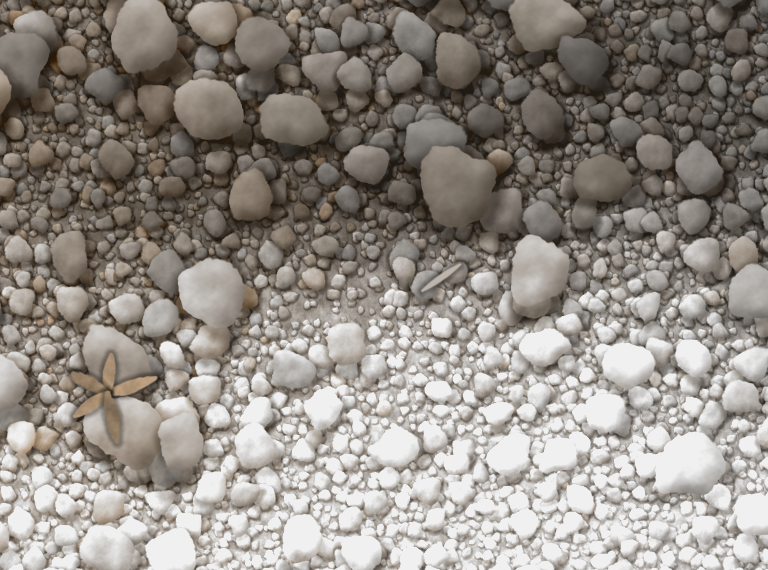
A Shadertoy shader for this texture:

```glsl
// Bank of loose gravel: dark earthy pile above, sunlit pale rubble below.
#define FINEST_CELL 0.017
#define SIZE_STEP 1.7
#define LAYERS 5
#define FACETS 7
#define EDGE_BLUR 0.0022
#define SHADOW 0.55
#define RELIEF 0.30
#define ROUGHNESS 0.16
#define SUN vec2(-0.40, 0.92)
#define WARMTH vec3(0.030, 0.0, -0.032)
#define LEAF_TAN vec3(0.72, 0.61, 0.49)
#define TWIG_PALE vec3(0.74, 0.71, 0.67)

vec3 hash3(vec2 p) {
    vec3 q = fract(vec3(p.xyx) * vec3(0.1031, 0.1030, 0.0973));
    q += dot(q, q.yxz + 33.33);
    return fract((q.xxy + q.yzz) * q.zyx);
}

// Layered sines, each octave turned and bent, roughly -1..1
float ripple(vec2 p) {
    float sum = 0.0, amp = 0.5;
    for (int i = 0; i < 5; i++) {
        p = mat2(0.8, 0.6, -0.6, 0.8) * p * 1.9 + 1.7;
        sum += amp * sin(p.x + 1.4 * sin(p.y)) * cos(p.y * 0.9 + sin(p.x * 0.7));
        amp *= 0.68;
    }
    return sum;
}

float spot(vec2 uv, vec2 centre, vec2 radius) {
    vec2 d = (uv - centre) / radius;
    return exp(-dot(d, d));
}

// Broad illumination of the slope
float daylight(vec2 uv) {
    float light = mix(1.04, 0.50, smoothstep(0.02, 0.82, uv.y + 0.05 * sin(uv.x * 7.0 + 1.0)));
    light -= 0.17 * spot(uv, vec2(0.42, 0.64), vec2(0.26, 0.13));
    light -= 0.13 * spot(uv, vec2(0.12, 0.27), vec2(0.13, 0.13));
    light -= 0.10 * spot(uv, vec2(0.88, 0.84), vec2(0.26, 0.16));
    light += 0.10 * spot(uv, vec2(0.74, 0.34), vec2(0.20, 0.22));
    return light;
}

// Chance of a stone; coarse runs from 0 (grains) to 1 (boulders)
float coverage(vec2 uv, float coarse) {
    float pile = spot(uv, vec2(0.40, 0.90), vec2(0.52, 0.20));
    float right = spot(uv, vec2(0.84, 0.42), vec2(0.22, 0.22));
    float left = spot(uv, vec2(0.14, 0.28), vec2(0.28, 0.30));
    float hollow = spot(uv, vec2(0.46, 0.45), vec2(0.15, 0.17));
    float rubble = 0.12 + 0.75 * pile + 0.65 * right + 0.65 * left - 0.3 * hollow;
    return mix(0.85 - 0.3 * hollow, rubble * 0.62, smoothstep(0.1, 1.0, coarse));
}

// Faceted stones on a jittered grid; soil holds tone and warmth
void scatterStones(inout vec2 soil, vec2 p, float size, float coarse, float light, float aspect) {
    vec2 grid = p / size, home = floor(grid);
    float rough = ripple(grid * 1.6 + coarse * 9.0);
    vec2 wobble = 0.07 * vec2(rough, ripple(grid.yx * 1.3 + 4.0));
    for (int y = 1; y >= -1; y--)
    for (int x = -1; x <= 1; x++) {
        vec2 cell = home + vec2(x, y);
        vec3 a = hash3(cell + coarse * 91.0 + 11.0);
        vec3 b = hash3(cell + coarse * 57.0 + 203.0);
        vec2 centre = cell + 0.15 + 0.7 * a.xy;
        if (a.z > coverage(centre * size / vec2(aspect, 1.0), coarse)) continue;

        vec2 q = grid - centre + wobble;
        float radius = mix(0.30, 0.52, b.y), sum = 0.0;
        vec2 slope = vec2(0.0);
        for (int k = 0; k < FACETS; k++) {
            float vary = fract(b.z * 7.0 + float(k * k) * 0.618);
            float angle = (float(k) + 0.7 * vary + b.x * 7.0) * 6.2832 / float(FACETS);
            vec2 normal = vec2(cos(angle), sin(angle));
            float f = max(dot(q, normal) / (radius * (0.78 + 0.40 * fract(vary * 5.3))), 0.0);
            float weight = f * f * f * f * f;
            sum += weight * f;
            slope += weight * normal;
        }
        float edge = pow(sum + 1e-6, 1.0 / 6.0);
        float facing = dot(slope / (length(slope) + 1e-5), SUN);

        float shade = smoothstep(0.95, 1.5, edge + 0.25 * facing);
        soil.x *= 1.0 - SHADOW * (1.25 - 0.75 * light) * (1.0 - shade);
        float tone = light * mix(0.80, 1.18, b.x * 0.5 + a.x * 0.5);
        tone *= 1.0 + RELIEF * facing * smoothstep(0.15, 1.0, edge) - 0.10 * edge * edge + ROUGHNESS * rough;
        float blur = min(EDGE_BLUR / (size * radius), 0.4);
        float cover = 1.0 - smoothstep(1.0 - blur, 1.0 + blur, edge);
        soil = mix(soil, vec2(tone, 0.5 + a.y + step(0.96, b.z)), cover);
    }
}

// Tapered strip from a to b
float sliver(vec2 p, vec2 a, vec2 b, float width) {
    vec2 d = b - a;
    float t = clamp(dot(p - a, d) / dot(d, d), 0.0, 1.0);
    return length(p - a - d * t) - width * (0.35 + 2.4 * t * (1.0 - t));
}

void layStrip(inout vec3 colour, float dist, vec3 paint) {
    colour *= 0.65 + 0.35 * smoothstep(0.0, 0.012, dist);
    colour = mix(colour, paint, 1.0 - smoothstep(-EDGE_BLUR, EDGE_BLUR, dist));
}

void mainImage(out vec4 fragColor, in vec2 fragCoord) {
    float aspect = iResolution.x / iResolution.y;
    vec2 p = fragCoord / iResolution.y, uv = vec2(p.x / aspect, p.y);
    float light = daylight(uv) + 0.05 * ripple(p * 3.0);

    // Loose soil, then ever larger stones
    vec2 soil = vec2(light * (0.80 + 0.22 * ripple(p * 38.0)), 1.0);
    for (int i = 0; i < LAYERS; i++) {
        float coarse = float(i) / float(LAYERS - 1);
        scatterStones(soil, p, FINEST_CELL * pow(SIZE_STEP, float(i)), coarse, light, aspect);
    }

    // Tone to colour: warm in the shade and on the left, neutral in the sun
    float tone = clamp(soil.x, 0.10, 0.94);
    float warmth = soil.y * mix(1.35, 0.65, uv.x) * (1.0 - smoothstep(0.55, 0.95, tone));
    vec3 colour = tone + WARMTH * warmth;

    // Curled dry leaf and a pale twig
    vec2 leaf = vec2(0.14 * aspect, 0.31);
    for (int i = 0; i < 5; i++) {
        vec3 h = hash3(vec2(i, 17.0));
        float angle = 0.3 + float(i) * 1.15;
        vec2 tip = leaf + (0.05 + 0.04 * h.x) * vec2(cos(angle), sin(angle));
        float fold = 0.75 + 0.35 * h.y + 0.15 * ripple(p * 22.0);
        layStrip(colour, sliver(p + 0.004 * ripple(p * 15.0), leaf, tip, 0.012), LEAF_TAN * fold);
    }
    vec2 twig = vec2(0.55 * aspect, 0.49);
    layStrip(colour, sliver(p, twig, twig + vec2(0.066, 0.046), 0.006), TWIG_PALE);

    fragColor = vec4(colour, 1.0);
}
```
